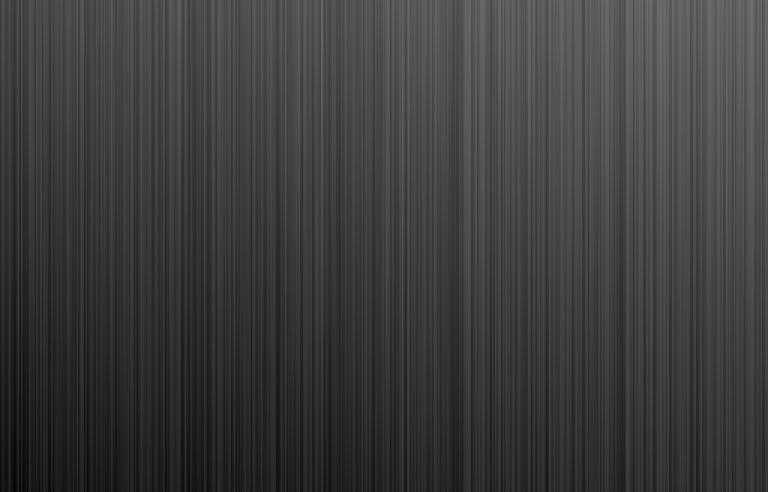
Reproduce this texture procedurally as a Shadertoy shader.

```glsl
// Dark brushed metal: hair-fine vertical streaks over a soft diagonal sheen.
// Streaks are layers of narrow crisp columns whose tone drifts with height,
// averaged over the pixel; the sheen brightens to the upper right.

#define BASE_GREY 0.075
#define SHEEN_UP 0.200
#define SHEEN_RIGHT 0.120
#define STREAK_CONTRAST 0.18
#define FINE_COLUMNS 512.0
#define MEDIUM_COLUMNS 290.0
#define BROAD_COLUMNS 70.0
#define DRIFTS_PER_HEIGHT 2.2
#define DRIFT_AMOUNT 0.30
#define SAMPLES 4

// Integer hash of a cell, from 0 to 1
float hash(ivec2 cell, int seed) {
    uint h = uint(cell.x) * 0x9E37u + uint(cell.y) * 0x85EBCAu + uint(seed) * 0xC2B2u;
    h = (h ^ (h >> 16)) * 0x7FEB352Du;
    h = (h ^ (h >> 15)) * 0x846CA68Bu;
    h ^= h >> 16;
    return float(h >> 8) / 16777216.0;
}

// Tone of one column: a constant part and a part that drifts with height
float columnTone(vec2 uv, float columns, int seed) {
    int column = int(floor(uv.x * columns)) + 1;
    float steady = hash(ivec2(column, 0), seed);
    float offset = hash(ivec2(column, 1), seed);
    float y = uv.y * DRIFTS_PER_HEIGHT + offset;
    int cell = int(floor(y)) + 2;
    float drift = mix(hash(ivec2(column, cell), seed),
                      hash(ivec2(column, cell + 1), seed),
                      smoothstep(0.0, 1.0, fract(y)));
    return mix(steady, drift, DRIFT_AMOUNT) - 0.5;
}

// Streak layers, fine to broad
float streaks(vec2 uv) {
    return 0.72 * columnTone(uv, FINE_COLUMNS, 1)
         + 0.34 * columnTone(uv, MEDIUM_COLUMNS, 2)
         + 0.06 * columnTone(uv, BROAD_COLUMNS, 3);
}

void mainImage(out vec4 fragColor, in vec2 fragCoord) {
    vec2 uv = fragCoord / iResolution.xy;

    // Diagonal sheen
    float grey = BASE_GREY + SHEEN_UP * uv.y + SHEEN_RIGHT * uv.x;

    // Average across the pixel to smooth the column edges
    float brushed = 0.0;
    for (int i = 0; i < SAMPLES; i++) {
        float shift = (float(i) + 0.5) / float(SAMPLES) - 0.5;
        brushed += streaks(uv + vec2(shift / iResolution.x, 0.0));
    }
    grey += STREAK_CONTRAST * brushed / float(SAMPLES);

    fragColor = vec4(vec3(clamp(grey, 0.0, 1.0)), 1.0);
}
```
